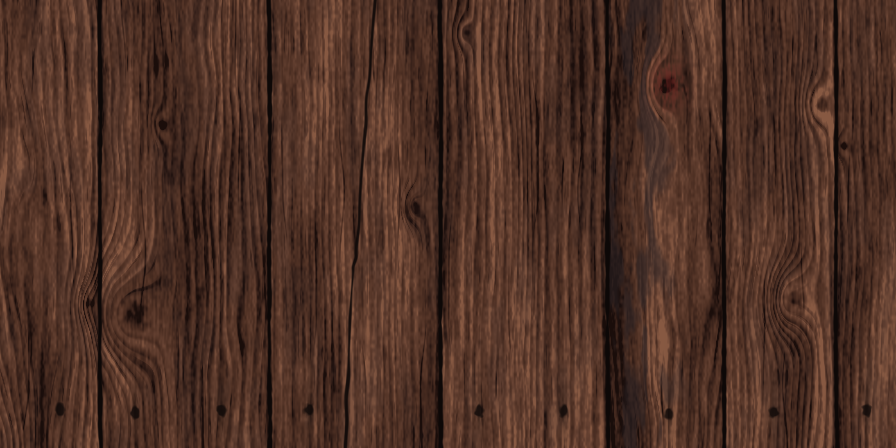
Give the GLSL for this texture, as a Shadertoy shader.

```glsl
// Seven weathered vertical planks with dark gaps, knots, nails and cracks.
// A grain coordinate bends around the knots; rings, fibres and stains
// add up to one tone, which a five-step brown ramp turns into colour.

const int PLANKS = 7;
const int KNOTS = 9;
const int NAILS = 9;
const int SPLITS = 34;
const float GAP_HALF_WIDTH = 0.0042;
const float NAIL_RADIUS = 0.011;
const float NAIL_HEIGHT = 0.08;
const float RING_CONTRAST = 0.42;
const float FIBRE_CONTRAST = 0.78;
const float STAIN_CONTRAST = 0.95;
const float PORE_DEPTH = 0.22;
const float BASE_TONE = 0.56;

const vec3 DARK = vec3(0.10, 0.05, 0.04);
const vec3 DEEP = vec3(0.22, 0.13, 0.10);
const vec3 MID = vec3(0.31, 0.19, 0.14);
const vec3 LIGHT = vec3(0.39, 0.25, 0.19);
const vec3 PALE = vec3(0.53, 0.35, 0.26);
const vec3 GAP_COLOR = vec3(0.05, 0.03, 0.027);
const vec3 COOL_STAIN = vec3(0.16, 0.13, 0.14);
const vec3 RED_STAIN = vec3(0.42, 0.13, 0.12);

// Plank borders; the canvas spans 2 by 1
const float EDGES[8] = float[8](-0.1, 0.224, 0.602, 0.984, 1.357, 1.617, 1.867, 2.1);
// Per plank: tone offset, rings per unit, waviness
const vec3 PLANK[7] = vec3[7](
    vec3(-0.03, 48, 0.10), vec3(0.02, 50, 0.08), vec3(0.01, 58, 0.025), vec3(0, 54, 0.035),
    vec3(-0.04, 52, 0.11), vec3(0.04, 64, 0.05), vec3(0.02, 56, 0.04));
// Knots: centre, radius, darkness
const vec4 KNOT[9] = vec4[9](
    vec4(0.300, 0.292, 0.036, 0.42), vec4(1.779, 0.333, 0.026, 0.55),
    vec4(1.492, 0.812, 0.022, 0.55), vec4(0.200, 0.323, 0.015, 0.60),
    vec4(0.930, 0.539, 0.014, 0.50), vec4(1.836, 0.766, 0.015, 0.40),
    vec4(0.365, 0.721, 0.011, 0.55), vec4(1.042, 0.927, 0.011, 0.50),
    vec4(1.885, 0.674, 0.009, 0.50));
const float NAIL_X[9] = float[9](0.135, 0.302, 0.495, 0.69, 1.07, 1.258, 1.492, 1.727, 1.935);

float hash(vec2 p) {
    vec3 q = fract(p.xyx * 0.1031);
    q += dot(q, q.yzx + 33.33);
    return fract((q.x + q.y) * q.z);
}

float noise(vec2 p) {
    vec2 i = floor(p), f = fract(p);
    f = f * f * (3.0 - 2.0 * f);
    return mix(mix(hash(i), hash(i + vec2(1, 0)), f.x),
               mix(hash(i + vec2(0, 1)), hash(i + vec2(1, 1)), f.x), f.y);
}

float fbm(vec2 p) {
    return 0.55 * noise(p) + 0.3 * noise(p * 2.1 + 17.0) + 0.15 * noise(p * 4.3 + 41.0);
}

vec3 woodRamp(float tone) {
    float t = clamp(tone, 0.0, 1.0) * 4.0;
    vec3 c = mix(DARK, DEEP, min(t, 1.0));
    c = mix(c, MID, clamp(t - 1.0, 0.0, 1.0));
    c = mix(c, LIGHT, clamp(t - 2.0, 0.0, 1.0));
    return mix(c, PALE, max(t - 3.0, 0.0));
}

void mainImage(out vec4 fragColor, in vec2 fragCoord) {
    vec2 p = fragCoord / iResolution.xy * vec2(2, 1);
    float aa = 1.0 / iResolution.y;

    // Find the plank and the distance to its nearest edge
    float x = p.x + 0.005 * (noise(vec2(3.0, p.y * 4.0)) - 0.5);
    int id = 0;
    for (int i = 1; i < PLANKS; i++) if (x > EDGES[i]) id = i;
    float edge = min(x - EDGES[id], EDGES[id + 1] - x);
    vec3 plank = PLANK[id];
    vec2 seed = float(id) * vec2(19.7, 7.3);

    // Grain coordinate, pushed aside by knots
    float grain = p.x + plank.z * (fbm(p * vec2(7.0, 2.2) + seed) - 0.5);
    float knotShade = 0.0;
    for (int i = 0; i < KNOTS; i++) {
        vec4 k = KNOT[i];
        vec2 d = p - k.xy;
        vec2 halo = (d + vec2(0.9 * k.z, 0)) * vec2(0.5, 0.3) / k.z;
        grain += 2.8 * k.z * exp(-dot(halo, halo));
        float r = length(d) / k.z + 0.7 * (noise(p * 80.0) - 0.5);
        knotShade += k.w * smoothstep(1.15, 0.25, r);
    }

    // Growth rings: slow rise to pale, sharp fall to dark
    float phase = fract(plank.y * grain + 2.5 * noise(vec2(grain * 14.0, 2.0) + seed));
    float ring = smoothstep(0.0, 0.65, phase) * smoothstep(1.0, 0.78, phase);
    float ringAmount = mix(0.2, 1.3, noise(vec2(grain * 13.0, p.y * 1.2) + seed + 5.0));

    // Fibres, pores and stains
    float fibre = 0.35 * noise(vec2(grain * 150.0, p.y * 7.0) + seed)
                + 0.35 * noise(p * vec2(235, 30)) + 0.3 * noise(p * vec2(250, 110) + 50.0);
    float pore = smoothstep(0.74, 0.9, noise(vec2(grain * 190.0, p.y * 16.0) + seed + 90.0));
    float stain = fbm(vec2(grain * 11.0, p.y * 1.6) + seed + 30.0);
    float streak = noise(vec2(grain * 42.0, p.y * 2.5) + seed + 70.0);
    float tone = BASE_TONE + plank.x + RING_CONTRAST * ringAmount * (ring - 0.55)
               + FIBRE_CONTRAST * (fibre - 0.5) + STAIN_CONTRAST * (stain - 0.5)
               + 0.25 * (streak - 0.5) - PORE_DEPTH * pore - knotShade;
    tone -= 0.18 * smoothstep(0.022, 0.0, edge);

    // Scattered fine splits, tapered at both ends
    for (int i = 0; i < SPLITS; i++) {
        float n = float(i);
        float splitX = (n + hash(vec2(n, 1))) * 2.0 / float(SPLITS);
        float along = (p.y - hash(vec2(n, 8))) / mix(0.04, 0.22, hash(vec2(n, 4)));
        float bend = 0.016 * (noise(vec2(n * 9.0, p.y * 7.0)) - 0.5);
        float w = 0.0018 * max(0.0, 1.0 - along * along);
        float line = smoothstep(w + 0.8 * aa, w - 0.8 * aa, abs(p.x - splitX - bend));
        tone -= 0.42 * line * smoothstep(0.0, 0.0012, w);
    }
    vec3 color = woodRamp(tone);

    // Cool streaks and the red mark on the fifth plank
    float cool = smoothstep(0.48, 0.66, fbm(vec2(grain * 34.0, p.y * 8.0) + 60.0));
    float coolArea = id == 4 ? smoothstep(1.58, 1.44, p.x) : 0.2;
    color = mix(color, COOL_STAIN, 0.55 * cool * coolArea);
    vec2 red = (p - KNOT[2].xy) * vec2(27, 19);
    color = mix(color, RED_STAIN, 0.6 * exp(-dot(red, red)) * smoothstep(0.3, 0.65, fibre));

    // Nail heads with a faint vertical stain
    for (int i = 0; i < NAILS; i++) {
        vec2 d = p - vec2(NAIL_X[i], NAIL_HEIGHT + 0.012 * (hash(vec2(i, 6)) - 0.5));
        float r = length(d * vec2(1, 0.75)) + 0.005 * (noise(p * 130.0) - 0.5);
        color *= 1.0 - 0.3 * exp(-abs(d.x) * 130.0 - abs(d.y) * 18.0);
        color = mix(color, GAP_COLOR, 0.8 * smoothstep(NAIL_RADIUS + aa, NAIL_RADIUS * 0.6, r));
    }

    // Long slanted crack with a jog, then the ragged gaps
    float crackX = 0.771 + 0.028 * p.y + 0.031 * p.y * p.y + 0.008 * smoothstep(0.4, 0.43, p.y)
                 + 0.006 * (noise(vec2(7.0, p.y * 18.0)) - 0.5);
    float crackWidth = mix(0.0012, 0.0045, noise(vec2(2.0, p.y * 14.0)));
    float crack = smoothstep(crackWidth + aa, crackWidth - aa, abs(p.x - crackX));
    float ragged = 0.6 * noise(vec2(id, p.y * 18.0)) + 0.4 * noise(p * vec2(20, 75));
    float gapWidth = GAP_HALF_WIDTH * mix(0.45, 1.6, ragged);
    float gap = smoothstep(gapWidth + aa, gapWidth - aa, edge);
    fragColor = vec4(mix(color, GAP_COLOR, max(0.9 * crack, gap)), 1.0);
}
```
